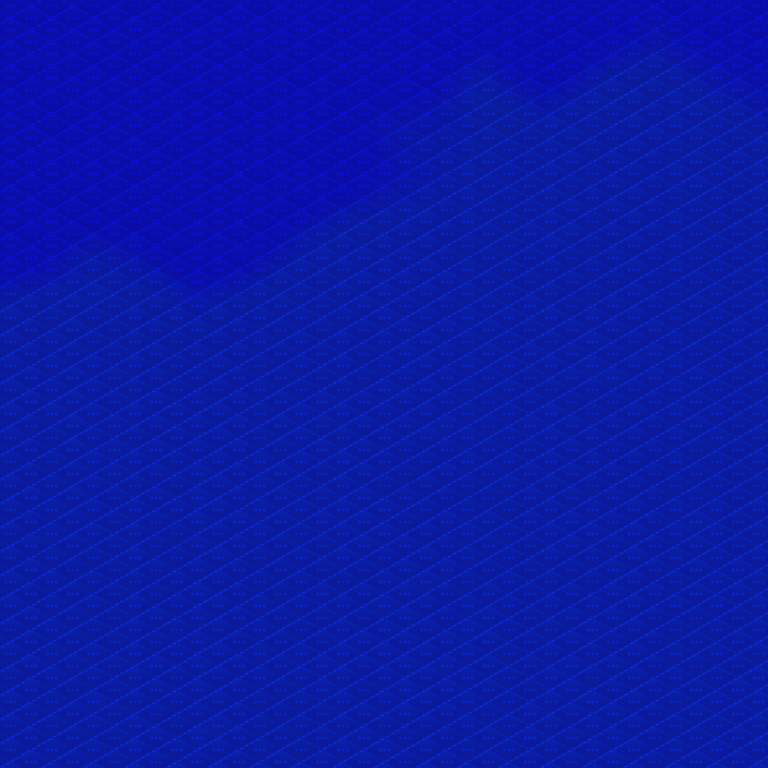
Reproduce this pattern procedurally as a Shadertoy shader.

```glsl
// A fine blue lattice of thirty degree lozenges, 32 down and about 18.5 across,
// with beaded rising lines, dotted falling lines and a dashed mark in each cell.
// Skewed coordinates give the repeats; soft wedges split the two blue zones.

const vec2 REPEATS = vec2(18.475, 32.0);
const float LINE_WIDTH = 0.0022;
const float BEADS_PER_EDGE = 4.0;

const vec3 NAVY_DARK   = vec3(0.04, 0.10, 0.60);
const vec3 NAVY_LIGHT  = vec3(0.04, 0.12, 0.655);
const vec3 NAVY_LINE   = vec3(0.04, 0.17, 0.88);
const vec3 VIOLET_DARK = vec3(0.04, 0.05, 0.645);
const vec3 VIOLET_LIGHT = vec3(0.04, 0.065, 0.69);
const vec3 VIOLET_LINE = vec3(0.04, 0.07, 0.93);

float hash(vec2 p) {
    return fract(sin(dot(p, vec2(127.1, 311.7))) * 4375.85);
}

// Coverage of a band of the given width, at a distance from its middle.
float band(float dist, float width, float pixel) {
    return 1.0 - smoothstep(-0.5 * pixel, 0.5 * pixel, abs(dist) - 0.5 * width);
}

// Distance to the nearest whole value, in canvas units.
float gridDistance(float value, vec2 repeats) {
    return abs(value - round(value)) / length(repeats);
}

// Uneven beads along a line: position runs along it, row names the line.
float beads(float position, float row) {
    float s = position * BEADS_PER_EDGE;
    float strength = 0.65 + 0.35 * hash(vec2(floor(s), row));
    return strength * smoothstep(-0.5, 0.5, cos(6.28318 * (fract(s) - 0.5)));
}

// Depth inside a downward opening wedge; y is measured from the top.
float wedge(vec2 p, vec2 apex, float slope) {
    return p.y - apex.y - slope * abs(p.x - apex.x);
}

// 0 in the upper violet zone, 1 in the lower navy zone.
float zoneMask(vec2 p) {
    vec2 q = vec2(p.x, 1.0 - p.y);
    float wobble = 0.008 * sin(q.x * 31.0 + 2.0 * sin(q.y * 23.0))
                 + 0.006 * sin(q.x * 17.0 - q.y * 41.0);
    float depth = max(wedge(q, vec2(0.12, 0.32), 0.57),
                      wedge(q, vec2(0.86, 0.05), 0.57));
    float shelf = min(wedge(q, vec2(0.63, 0.095), 0.57), 0.5 * (q.x - 0.55));
    return smoothstep(-0.035, 0.035, max(depth, shelf) + wobble);
}

// Three short dashes lying across the middle of a cell.
float dashedMark(vec2 p, float pixel) {
    float dashes = 0.0;
    for (int i = -1; i <= 1; i++) {
        vec2 q = p - vec2(float(i) * 0.0058, 0.0);
        dashes += band(q.x, 0.0038, pixel) * band(q.y, 0.0036, pixel);
    }
    return dashes;
}

void mainImage(out vec4 fragColor, in vec2 fragCoord) {
    vec2 p = fragCoord / iResolution.xy;
    float pixel = 1.1 / iResolution.y;

    // Skewed axes: whole values lie on rising (x) and falling (y) lines
    vec2 skew = vec2(REPEATS.y * p.y - REPEATS.x * p.x,
                     REPEATS.y * p.y + REPEATS.x * p.x + 0.5);
    vec2 cell = floor(skew);
    vec2 local = fract(skew) - 0.5;
    vec2 offset = vec2(local.y - local.x, local.x + local.y) / (2.0 * REPEATS);

    // Beaded lines in both directions
    float rising = band(gridDistance(skew.x, REPEATS), LINE_WIDTH, pixel);
    float falling = band(gridDistance(skew.y, REPEATS), LINE_WIDTH, pixel);
    rising *= 0.35 + 0.65 * beads(skew.y, round(skew.x));
    falling *= 0.25 + 0.75 * beads(skew.x, round(skew.y));
    float mark = dashedMark(offset, pixel);

    // Cell shading: lighter towards the top, varied a little per cell
    float shade = smoothstep(0.0, 0.012, offset.y);
    float wear = hash(cell) - 0.5;
    float light = clamp(0.85 * shade + 0.2 * wear + 0.1, 0.0, 1.0);

    // Zone colours
    float zone = zoneMask(p);
    vec3 dark = mix(VIOLET_DARK, NAVY_DARK, zone);
    vec3 pale = mix(VIOLET_LIGHT, NAVY_LIGHT, zone);
    vec3 line = mix(VIOLET_LINE, NAVY_LINE, zone);

    vec3 color = mix(dark, pale, light);
    color = mix(color, line, falling * mix(0.6, 0.28, zone));
    color = mix(color, line, mark * (0.55 + 0.2 * wear));
    color = mix(color, line, rising * mix(0.85, 1.0, zone));
    fragColor = vec4(color, 1.0);
}
```
